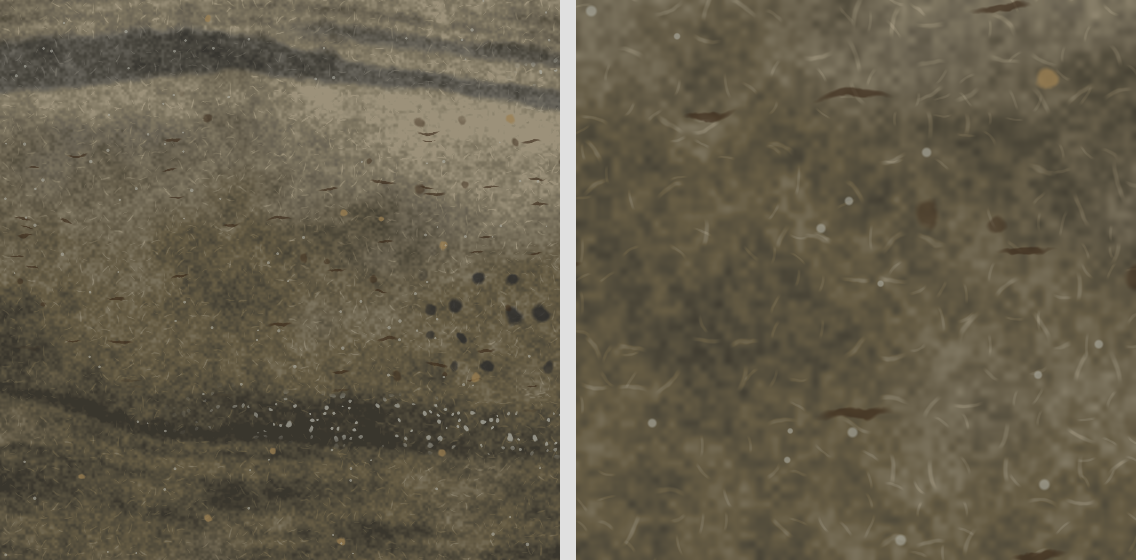
Left, the full canvas; right, a detail of the centre.
Give the GLSL for this texture, as a Shadertoy shader.

```glsl
// Weathered banded stone: folded dark seams, mottled tan body, mineral specks and fine scratches.

const vec3 DARK  = vec3(0.225, 0.210, 0.175);
const vec3 SHADE = vec3(0.310, 0.288, 0.228);
const vec3 OLIVE = vec3(0.400, 0.360, 0.265);
const vec3 GREY  = vec3(0.410, 0.390, 0.350);
const vec3 TAN   = vec3(0.490, 0.457, 0.375);
const vec3 PALE  = vec3(0.610, 0.570, 0.480);
const vec3 SLATE = vec3(0.165, 0.165, 0.165);
const vec3 RUST  = vec3(0.220, 0.150, 0.090);
const vec3 OCHRE = vec3(0.610, 0.500, 0.320);
const vec3 CHALK = vec3(0.680, 0.680, 0.640);
const float GRAIN = 0.95;     // strength of the fine grain
const float MOTTLE = 1.7;     // strength of the broad clouds
const float STRIPES = 1.7;    // strength of the thin layers

float hash(vec2 p) {
    return fract(sin(dot(p, vec2(127.1, 311.7))) * 43758.5453);
}

float noise(vec2 p) {
    vec2 i = floor(p), f = fract(p);
    f = f * f * (3.0 - 2.0 * f);
    return mix(mix(hash(i), hash(i + vec2(1, 0)), f.x),
               mix(hash(i + vec2(0, 1)), hash(i + vec2(1, 1)), f.x), f.y);
}

float fbm(vec2 p) {
    float sum = 0.0, amp = 0.5;
    for (int i = 0; i < 5; i++) {
        sum += amp * noise(p);
        p = mat2(1.6, 1.2, -1.2, 1.6) * p + 7.3;
        amp *= 0.5;
    }
    return sum;
}

// Soft band between two heights
float band(float y, float low, float high, float soft) {
    return smoothstep(low - soft, low + soft, y) * (1.0 - smoothstep(high - soft, high + soft, y));
}

// Soft elliptical patch
float patchAt(vec2 p, vec2 center, vec2 size) {
    vec2 d = (p - center) / size;
    return exp(-dot(d, d));
}

// One randomly sized blob in some of the cells
float blobs(vec2 p, vec2 cells, float radius, float share) {
    vec2 q = p * cells, id = floor(q);
    vec2 center = 0.3 + 0.4 * vec2(hash(id + 3.1), hash(id + 8.7));
    float r = radius * mix(0.45, 1.0, hash(id + 5.9));
    float d = length(fract(q) - center);
    return step(hash(id), share) * (1.0 - smoothstep(r * 0.5, r, d));
}

// Short thin strokes, turned at random
float scratches(vec2 p, float cells, float share) {
    vec2 q = p * cells, id = floor(q);
    float angle = 6.2832 * hash(id + 2.3);
    vec2 d = fract(q) - 0.5, dir = vec2(cos(angle), sin(angle));
    float along = abs(dot(d, dir)), across = abs(dot(d, vec2(-dir.y, dir.x)) + along * along * 0.3);
    return step(hash(id), share) * (1.0 - smoothstep(0.02, 0.09, across)) * (1.0 - smoothstep(0.2, 0.45, along));
}

void mainImage(out vec4 fragColor, in vec2 fragCoord) {
    vec2 uv = fragCoord / iResolution.xy;
    float cloud = fbm(uv * vec2(5.0, 7.0) + 2.0) - 0.48;
    float rough = fbm(uv * 24.0) - 0.48;
    vec2 p = uv + vec2(0.0, 0.035 * cloud + 0.016 * rough);

    // Heights measured from the two folded seams
    float top = p.y - 0.865 + 0.17 * (p.x - 0.4) * (p.x - 0.4);
    float low = p.y - 0.31 + 0.07 * smoothstep(0.0, 0.3, p.x) + 0.05 * p.x;

    // Body tone: 0 is dark, 4 is pale
    float tone = mix(1.35, 2.05, smoothstep(-0.02, 0.16, low));
    tone += 0.7 * smoothstep(0.5, 0.85, p.y);
    tone += 1.0 * patchAt(p, vec2(0.9, 0.74), vec2(0.33, 0.12));
    tone += 0.5 * band(top, -0.07, 0.0, 0.025);
    tone -= 1.1 * patchAt(p, vec2(0.68, 0.59), vec2(0.13, 0.09));
    tone -= 0.5 * patchAt(p, vec2(0.15, 0.74), vec2(0.14, 0.07));
    tone -= 0.6 * patchAt(p, vec2(0.42, 0.46), vec2(0.14, 0.04));
    tone -= 0.8 * patchAt(p, vec2(0.0, 0.40), vec2(0.12, 0.08));

    // Dark seams and lenses
    float width = mix(0.085, 0.035, smoothstep(0.3, 0.7, p.x));
    float upper = band(top, 0.0, width, 0.009);
    upper = max(upper, 0.8 * band(top, 0.075, 0.095, 0.009) * smoothstep(0.45, 0.65, p.x));
    tone -= 1.75 * upper;
    tone -= 1.2 * band(low, -0.012, 0.012, 0.010) * (1.0 - 0.5 * smoothstep(0.6, 0.9, p.x));
    tone -= 0.9 * band(low, 0.0, 0.075, 0.02) * mix(0.4, 1.0, band(p.x, 0.3, 0.75, 0.1));
    tone -= 1.3 * patchAt(p, vec2(0.04, 0.15), vec2(0.10, 0.05));
    tone -= 1.1 * patchAt(p, vec2(0.40, 0.10), vec2(0.10, 0.028));
    tone -= 1.1 * patchAt(p, vec2(0.68, 0.05), vec2(0.10, 0.028));

    // Thin layers that follow the folds
    float layers = noise(vec2(p.x * 3.0, top * 75.0)) - 0.5;
    tone += STRIPES * layers * smoothstep(0.04, 0.10, top);
    layers = noise(vec2(p.x * 4.0 + 9.0, low * 60.0)) - 0.5;
    tone += 0.75 * STRIPES * layers * (1.0 - smoothstep(-0.05, 0.0, low));

    // Clouds and grain
    float fine = noise(uv * 210.0) + noise(uv.yx * 120.0 + 4.0) - 1.0;
    tone += MOTTLE * cloud + 1.5 * rough + GRAIN * fine;
    tone += 0.8 * scratches(p, 45.0, 0.35) + 0.6 * scratches(p + 0.37, 70.0, 0.3);

    // Palette ramp, greyer toward the top and in the seams
    float cool = clamp(smoothstep(0.45, 0.8, p.y) + 1.5 * cloud, 0.0, 1.0);
    vec3 color = mix(DARK, SHADE, clamp(tone, 0.0, 1.0));
    color = mix(color, mix(OLIVE, GREY, 0.75 * cool), clamp(tone - 1.0, 0.0, 1.0));
    color = mix(color, TAN, clamp(tone - 2.0, 0.0, 1.0));
    color = mix(color, PALE, clamp(tone - 3.0, 0.0, 1.0));
    color = mix(color, vec3(dot(color, vec3(0.33))) * vec3(1.02, 1.01, 0.96), 0.6 * upper);

    // Rusty cracks, slate spots, ochre grains and chalk specks
    vec2 w = uv + 0.02 * vec2(rough, fbm(uv * 30.0 + 5.0) - 0.48);
    float body = smoothstep(0.05, 0.12, low) * (1.0 - smoothstep(-0.06, -0.02, top));
    color = mix(color, RUST, 0.6 * body * blobs(w, vec2(11.0, 70.0), 0.28, 0.10));
    float spotted = patchAt(uv, vec2(0.90, 0.44), vec2(0.16, 0.14));
    color = mix(color, SLATE, 0.8 * smoothstep(0.2, 0.6, spotted) * blobs(w, vec2(19.0), 0.38, 0.5));
    color = mix(color, RUST, 0.45 * body * blobs(w + 0.4, vec2(24.0), 0.3, 0.07));
    color = mix(color, OCHRE, 0.75 * blobs(w + 0.71, vec2(17.0), 0.2, 0.045));
    float chalky = band(low, 0.0, 0.075, 0.02) * smoothstep(0.25, 0.55, uv.x);
    chalky = max(chalky, patchAt(uv, vec2(0.98, 0.87), vec2(0.05, 0.025)));
    color = mix(color, CHALK, 0.75 * chalky * blobs(w, vec2(75.0), 0.45, 0.28));
    color = mix(color, CHALK, 0.6 * blobs(uv + 0.13, vec2(60.0), 0.25, 0.025));

    fragColor = vec4(color, 1.0);
}
```
